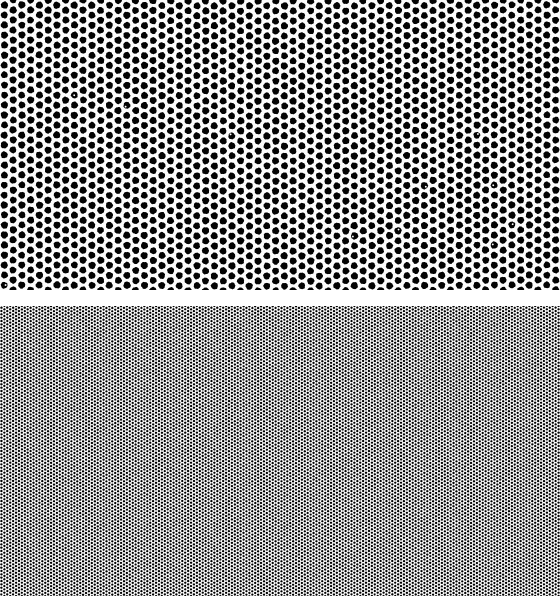
Top: one tile. Bottom: repeated 3 by 3.
Give the GLSL for this pattern, as a WebGL 1 fragment shader.

```glsl
precision highp float;
// Staggered columns of black ink dots on white, with ragged edges and rare pinholes.

uniform vec2 u_resolution;

const float TAU = 6.2831853;
const vec2 GRID = vec2(64.0, 29.0);    // columns and rows, an even column count wraps
const float ROW_PITCH = 1.1466;        // row spacing, in column widths
const float DOT_RADIUS = 0.395;        // in column widths
const float SIZE_JITTER = 0.016;
const float CENTER_JITTER = 0.025;
const float RAGGEDNESS = 0.016;
const float SHEET_BEND = 0.1;          // sag of the middle, in rows
const float PINHOLE_SHARE = 0.004;
const vec3 PAPER = vec3(0.99);
const vec3 INK = vec3(0.01);

// Four random values per dot.
vec4 hash4(vec2 id) {
  vec4 q = fract(id.xyxy * vec4(0.1031, 0.1030, 0.0973, 0.1099));
  q += dot(q, q.wzxy + 33.33);
  return fract((q.xxyz + q.yzzw) * q.zywx);
}

// Coverage of a shape from its signed distance, softened over one pixel.
float coverage(float dist, float pixel) {
  return clamp(0.5 - dist / pixel, 0.0, 1.0);
}

// Outline offset made of whole angular waves, so that it closes on itself.
float raggedEdge(vec2 p, vec4 rnd) {
  float angle = atan(p.y, p.x + 0.00001);
  return cos(3.0 * angle + TAU * rnd.x)
       + 0.7 * cos(5.0 * angle + TAU * rnd.y)
       + 0.6 * cos(8.0 * angle + TAU * rnd.z);
}

// Ink amount of one dot, p is relative to its cell center in column widths.
float inkDot(vec2 p, vec2 id, float pixel) {
  vec4 shape = hash4(id);
  vec4 wear = hash4(id + 71.0);
  p -= CENTER_JITTER * (shape.xy - 0.5) * 2.0;
  float radius = DOT_RADIUS + SIZE_JITTER * (shape.z * 2.0 - 1.0);
  float ink = coverage(length(p) - radius - RAGGEDNESS * raggedEdge(p, wear), pixel);

  // A few dots have a small hole in the ink.
  float hasHole = step(shape.w, PINHOLE_SHARE);
  vec2 holeCenter = 0.4 * (wear.xy - 0.5);
  return ink * (1.0 - hasHole * coverage(length(p - holeCenter) - 0.1, pixel));
}

// Ink amount of the whole sheet, uv runs from 0 to 1.
float dotSheet(vec2 uv, float pixel) {
  vec2 cell = uv * GRID;
  cell.y += SHEET_BEND * (0.5 - 0.5 * cos(TAU * uv.x));
  float column = floor(cell.x);
  cell.y += 0.5 * mod(column, 2.0);    // stagger every other column
  vec2 id = mod(vec2(column, floor(cell.y)), GRID);
  vec2 local = (fract(cell) - 0.5) * vec2(1.0, ROW_PITCH);
  return inkDot(local, id, pixel);
}

void main() {
  vec2 uv = gl_FragCoord.xy / u_resolution;
  float pixel = GRID.x / u_resolution.x;
  gl_FragColor = vec4(mix(PAPER, INK, dotSheet(uv, pixel)), 1.0);
}
```
